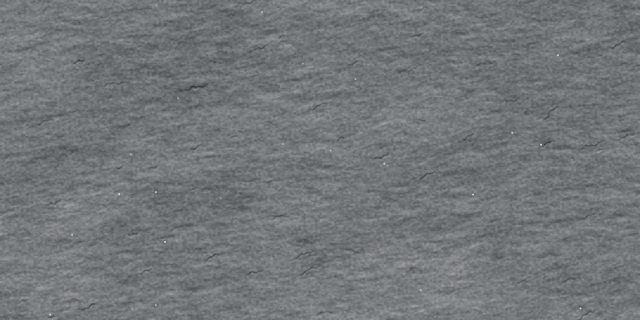
This texture is drawn by a WebGL 1 fragment shader. Its source:

```glsl
precision highp float;
uniform vec2 u_resolution;

vec2 hash2(vec2 p) {
  vec3 q = fract(p.xyx * vec3(0.1031, 0.1030, 0.0973));
  q += dot(q, q.yzx + 33.33);
  return fract((q.xx + q.yz) * q.zy);
}

// Smooth cellular noise: random cell values blended by distance, 0 to 1
float cellNoise(vec2 p) {
  vec2 base = floor(p);
  float total = 0.0;
  float weights = 0.0;
  for (int j = -1; j <= 1; j++) {
    for (int i = -1; i <= 1; i++) {
      vec2 cell = base + vec2(float(i), float(j));
      vec2 d = cell + 0.15 + 0.7 * hash2(cell) - p;
      float w = exp(-5.0 * dot(d, d));
      total += w * hash2(cell + 71.0).x;
      weights += w;
    }
  }
  return total / weights;
}

// Slope of the layered surface, lit from above
float relief(vec2 p) {
  return cellNoise(p) - cellNoise(p + vec2(0.1, 0.45));
}

// Short tapered cracks: x is the dark line, y the lit lip beneath it
vec2 cracks(vec2 p) {
  vec2 size = vec2(0.14, 0.075);
  vec2 base = floor(p / size);
  vec2 result = vec2(0.0);
  for (int j = -1; j <= 1; j++) {
    for (int i = -1; i <= 1; i++) {
      vec2 cell = base + vec2(float(i), float(j));
      vec2 kind = hash2(cell + 13.0);
      vec2 d = p - (cell + hash2(cell)) * size;
      float reach = mix(0.015, 0.06, kind.x);
      float taper = 1.0 - smoothstep(0.2, 1.0, abs(d.x) / reach);
      float bend = 0.003 * sin(d.x * 110.0 + kind.x * 40.0) + 0.0015 * sin(d.x * 290.0 + kind.y * 50.0);
      float y = d.y - bend - d.x * (kind.y - 0.6) * 0.7;
      float strength = taper * smoothstep(0.35, 1.0, kind.y);
      result.x = max(result.x, strength * (1.0 - smoothstep(0.0005, 0.0045, abs(y))));
      result.y = max(result.y, strength * (1.0 - smoothstep(0.0, 0.005, abs(y + 0.007))));
    }
  }
  return result;
}

// Sparse mineral glints
float glints(vec2 p) {
  p *= 14.0;
  vec2 cell = floor(p);
  vec2 kind = hash2(cell + 37.0);
  float d = length(fract(p) - 0.15 - 0.7 * hash2(cell + 5.0)) / 14.0;
  return step(0.92, kind.x) * mix(0.35, 1.0, kind.y) * (1.0 - smoothstep(0.001, 0.0048, d));
}

void main() {
  vec2 uv = gl_FragCoord.xy / u_resolution.y;

  // Bedding direction rises gently to the right, with a slight wave
  vec2 bed = mat2(0.987, -0.16, 0.16, 0.987) * uv;
  bed.y += 0.008 * sin(bed.x * 6.0 + bed.y * 4.0) + 0.003 * sin(bed.x * 23.0 - bed.y * 17.0);

  // Tone: broad stains, streaks, layered relief, then grain
  float tone = 0.64;
  tone += 0.42 * (cellNoise(bed * vec2(2.3, 5.5) + 3.0) - 0.5);
  tone += 0.3 * (cellNoise(bed * vec2(6.0, 21.0) + 19.0) - 0.5);
  tone += 0.35 * (cellNoise(bed * vec2(17.0, 52.0) + 41.0) - 0.5);
  tone += 0.6 * relief(bed * vec2(20.0, 58.0) + 7.0);
  tone += 0.55 * relief(bed * vec2(48.0, 105.0) + 29.0);
  tone += 0.7 * (cellNoise(uv * vec2(135.0, 165.0) + 11.0) - 0.5);

  // Thin dark creases where the fine layers dip
  float crease = cellNoise(bed * vec2(24.0, 82.0) + 57.0);
  tone -= 0.3 * (1.0 - smoothstep(0.06, 0.24, crease));

  vec2 crack = cracks(bed + 0.3);
  tone += 0.22 * crack.y - 0.95 * crack.x;

  vec3 darkSlate = vec3(0.36, 0.377, 0.387);
  vec3 paleSlate = vec3(0.51, 0.521, 0.531);
  vec3 color = darkSlate + (paleSlate - darkSlate) * tone;
  color = mix(color, vec3(0.86, 0.88, 0.89), glints(uv));
  gl_FragColor = vec4(clamp(color, 0.0, 1.0), 1.0);
}
```
